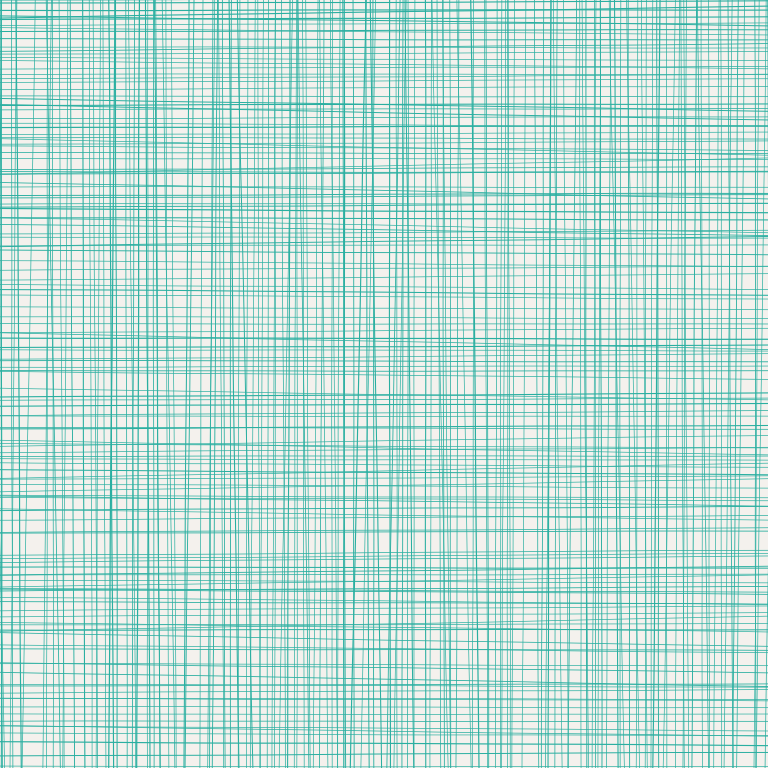
Write a WebGL 1 fragment shader that draws this pattern.

```glsl
precision highp float;
uniform vec2 u_resolution;

#define PAPER vec3(0.957, 0.947, 0.928)
#define INK vec3(0.165, 0.685, 0.630)
#define LADDER_COUNT 108.0
#define LADDER_JITTER 0.70
#define LADDER_DRIFT 0.007
#define STRAY_COUNT 64.0
#define STRAY_JITTER 1.0
#define STRAY_DRIFT 0.022
#define THREAD_WIDTH 0.0009
#define EXTRA_WIDTH 0.0007
#define WOBBLE 0.0003

float hash(float n, float seed) {
  return fract(sin(n * 127.1 + seed * 311.7) * 43758.5453);
}

// Share of a pixel covered by a thread, exact even for sub-pixel widths
float coverage(float dist, float width, float pixel) {
  return clamp((0.5 * (width + pixel) - dist) / pixel, 0.0, min(1.0, width / pixel));
}

// Chance that a thread exists, varied by sines to form dense and open bands
float density(float id, float seed) {
  return 0.82 + 0.18 * sin(id * 0.37 + seed) + 0.12 * sin(id * 0.83 + seed * 2.3);
}

// Bare paper left by one set of nearly parallel threads:
// p.x runs across the threads, p.y along them
float bareLayer(vec2 p, float count, float jitter, float drift, float seed, float pixel) {
  float cell = floor(p.x * count);
  float bare = 1.0;
  for (int i = -2; i <= 2; i++) {
    float id = cell + float(i);
    float offset = (hash(id, seed) - 0.5) * jitter;
    float slope = (hash(id, seed + 1.3) * 2.0 - 1.0) * drift;
    float phase = 6.2832 * hash(id, seed + 2.7);
    float bend = WOBBLE * (sin(p.y * 7.0 + phase) + 0.5 * sin(p.y * 17.0 + phase * 2.0));
    float center = (id + 0.5 + offset) / count + slope * (p.y - 0.5) + bend;
    float width = THREAD_WIDTH + EXTRA_WIDTH * pow(hash(id, seed + 4.1), 4.0);
    float present = step(hash(id, seed + 5.9), density(id, seed));
    bare *= 1.0 - present * coverage(abs(p.x - center), width, pixel);
  }
  return bare;
}

// Even ladder threads together with slanted strays
float bareWeave(vec2 p, float seed, float pixel) {
  return bareLayer(p, LADDER_COUNT, LADDER_JITTER, LADDER_DRIFT, seed, pixel)
       * bareLayer(p, STRAY_COUNT, STRAY_JITTER, STRAY_DRIFT, seed + 11.0, pixel);
}

void main() {
  float pixel = 1.0 / min(u_resolution.x, u_resolution.y);
  vec2 p = gl_FragCoord.xy * pixel;
  float bare = bareWeave(p, 3.0, pixel) * bareWeave(p.yx, 37.0, pixel);
  gl_FragColor = vec4(mix(INK, PAPER, bare), 1.0);
}
```
